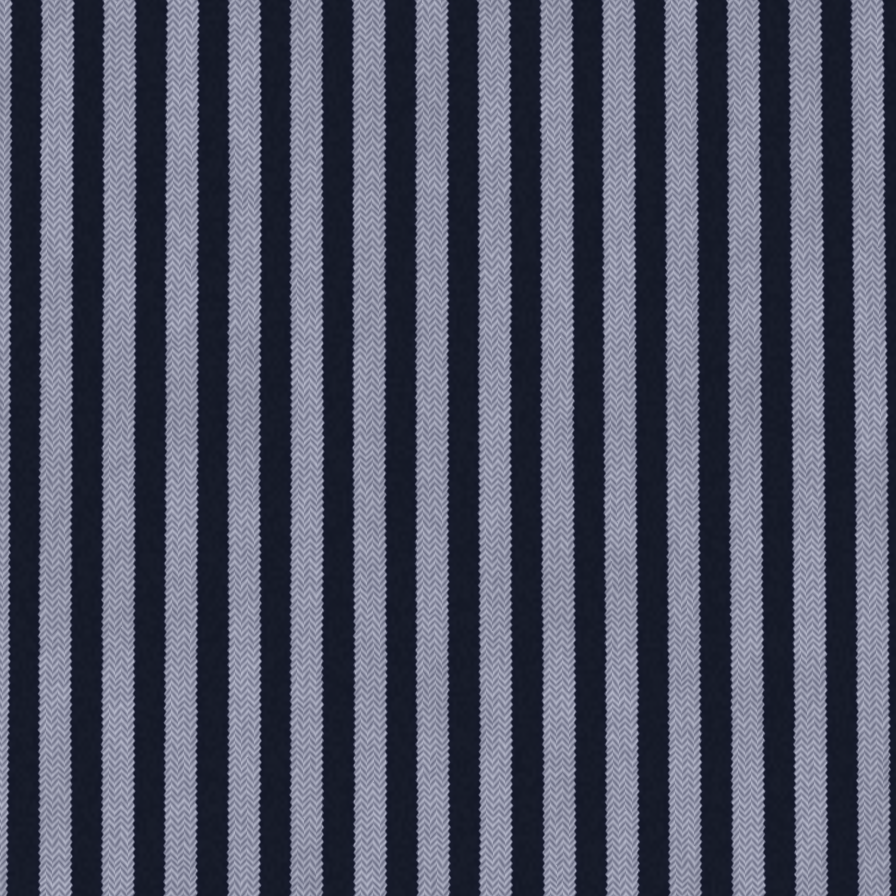
Write a Shadertoy shader that draws this texture.

```glsl
#define PERIOD_BOTTOM 0.0704
#define PERIOD_TOP 0.0695
#define START_BOTTOM 0.0612
#define START_TOP 0.0645
#define HALF_WIDTH 0.0176
#define EDGE_SOFTNESS 0.0016
#define STITCH_ROWS 124.0
#define STITCH_COLUMNS 5.0
#define TOOTH_DEPTH 0.0009
#define SWAY 0.0012
#define GRAIN 0.022

const float TAU = 6.2831853;
const vec3 NAVY = vec3(0.088, 0.106, 0.158);
const vec3 NAVY_BLUE = vec3(0.082, 0.095, 0.178);
const vec3 THREAD_SHADE = vec3(0.455, 0.465, 0.550);
const vec3 THREAD_LIGHT = vec3(0.670, 0.680, 0.750);

float hash(vec2 p) {
    vec3 q = fract(p.xyx * 0.1031);
    q += dot(q, q.yzx + 33.33);
    return fract((q.x + q.y) * q.z);
}

float noise(vec2 p) {
    vec2 cell = floor(p), f = fract(p);
    f = f * f * (3.0 - 2.0 * f);
    return mix(mix(hash(cell), hash(cell + vec2(1, 0)), f.x),
               mix(hash(cell + vec2(0, 1)), hash(cell + vec2(1, 1)), f.x), f.y);
}

// Slanted stitches whose direction alternates from column to column
vec3 herringbone(float across, float y, float stripe, float contrast) {
    float c = across * STITCH_COLUMNS;
    float column = floor(c);
    float slant = mod(column, 2.0) * 2.0 - 1.0;
    float wander = noise(vec2(stripe * 7.0 + column, y * 40.0)) - 0.5;
    float v = y * STITCH_ROWS + slant * (fract(c) - 0.5) + 0.6 * wander;
    float thread = 0.5 + 0.42 * cos(TAU * v) * contrast;

    // Groove between columns and uneven yarn
    thread += 0.10 * cos(TAU * (c - 0.5)) * -contrast;
    vec2 stitch = vec2(column + stripe * 11.0, floor(v + 0.5));
    thread += 0.22 * (hash(stitch) - 0.5) * contrast;
    return mix(THREAD_SHADE, THREAD_LIGHT, clamp(thread, -0.1, 1.1));
}

void mainImage(out vec4 fragColor, in vec2 fragCoord) {
    vec2 uv = fragCoord / iResolution.xy;
    float pixel = 1.0 / min(iResolution.x, iResolution.y);
    float contrast = clamp(1.0 / (STITCH_ROWS * pixel) - 1.5, 0.0, 1.0);

    // Stripes fan out slightly towards the bottom
    float period = mix(PERIOD_BOTTOM, PERIOD_TOP, uv.y);
    float start = mix(START_BOTTOM, START_TOP, uv.y);
    float position = (uv.x - start) / period;
    float stripe = floor(position + 0.5);
    float offset = (position - stripe) * period;
    offset += SWAY * (noise(vec2(stripe * 3.0, uv.y * 4.0)) - 0.5);

    // Toothed border, out of step on the two sides
    float side = offset < 0.0 ? 0.0 : 1.0;
    float row = uv.y * STITCH_ROWS + 0.5 * side;
    float tooth = cos(TAU * row) * contrast;
    float ragged = noise(vec2(stripe * 5.0 + side * 2.0, row)) - 0.5;
    float halfWidth = HALF_WIDTH + TOOTH_DEPTH * (tooth + ragged);
    float soft = max(EDGE_SOFTNESS, pixel);
    float cover = 1.0 - smoothstep(-soft, soft, abs(offset) - halfWidth);

    // Dark ground, bluer beside the stripes
    float nearEdge = exp(-max(abs(offset) - halfWidth, 0.0) / 0.004);
    float fine = noise(uv * vec2(260.0, 200.0)) - 0.5;
    vec3 ground = mix(NAVY, NAVY_BLUE, nearEdge) + GRAIN * fine;

    // Pale stripe with faint cloudy wear
    float across = offset / (2.0 * HALF_WIDTH) + 0.5;
    vec3 pale = herringbone(across, uv.y, stripe, contrast);
    pale *= 0.97 + 0.06 * noise(uv * vec2(14.0, 9.0)) + GRAIN * fine;

    fragColor = vec4(mix(ground, pale, cover), 1.0);
}
```
